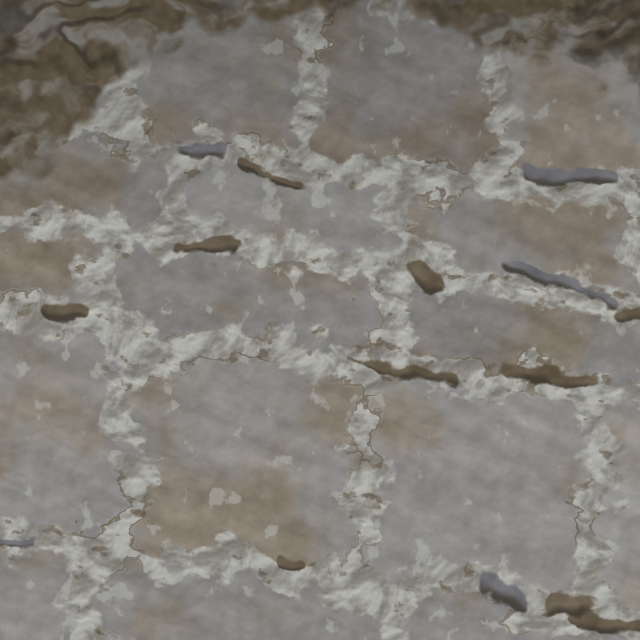
Give the GLSL for this texture, as a Shadertoy shader.

```glsl
#define COURSES 4.6
#define SLOPE 0.13
#define JOINT 0.024
#define SLIVER_CELLS 4.5
#define SLIVER_CHANCE 0.42
#define STONE_GRAY vec3(0.525, 0.52, 0.515)
#define STONE_TAN vec3(0.50, 0.455, 0.395)
#define MORTAR_DARK vec3(0.51, 0.50, 0.475)
#define MORTAR_LIGHT vec3(0.66, 0.66, 0.64)
#define EARTH vec3(0.37, 0.325, 0.26)
#define SLATE vec3(0.41, 0.41, 0.43)
#define CREVICE vec3(0.21, 0.19, 0.16)

float hash(vec2 p) {
    vec3 q = fract(p.xyx * vec3(0.1031, 0.1030, 0.0973));
    q += dot(q, q.yzx + 33.33);
    return fract((q.x + q.y) * q.z);
}

float corner(vec2 cell, vec2 offset) {
    float angle = 6.2832 * hash(cell);
    return dot(vec2(cos(angle), sin(angle)), offset);
}

float gradNoise(vec2 p) {
    vec2 i = floor(p), f = p - i;
    vec2 u = f * f * f * (f * (f * 6.0 - 15.0) + 10.0);
    vec2 e = vec2(1.0, 0.0);
    return mix(mix(corner(i, f), corner(i + e, f - e), u.x),
               mix(corner(i + e.yx, f - e.yx), corner(i + 1.0, f - 1.0), u.x), u.y);
}

float fbm(vec2 p) {
    float sum = 0.0, amp = 1.0;
    for (int i = 0; i < 4; i++) {
        sum += amp * gradNoise(p);
        p = mat2(1.6, 1.2, -1.2, 1.6) * p + 5.3;
        amp *= 0.5;
    }
    return sum;
}

float mortarHeight(vec2 p) {
    return fbm(p * vec2(23.0, 27.0) + 0.7 * gradNoise(p * 11.0));
}

// Signed distance to a stone in uneven courses; also gives course position and scale
float stoneDistance(vec2 p, out vec2 id, out float course, out float courseHeight) {
    float t = p.y * COURSES;
    course = t + 0.33 * sin(t * 1.7 + 1.0);
    courseHeight = 1.0 / (COURSES * (1.0 + 0.56 * cos(t * 1.7 + 1.0)));
    float row = floor(course);
    float width = mix(0.27, 0.5, hash(vec2(row, 4.0)));
    float column = p.x / width + 3.0 * hash(vec2(row, 9.0));
    id = vec2(floor(column), row);
    vec2 gap = (0.5 - abs(fract(vec2(column, course)) - 0.5)) * vec2(width, courseHeight);
    float rounding = 0.06;
    return length(max(rounding - gap, 0.0)) - (rounding - JOINT);
}

vec3 stoneColor(vec2 p, vec2 id) {
    float stain = smoothstep(-0.1, 0.5, fbm(p * 5.0 + id * 3.7) + 0.5 * hash(id) - 0.2);
    vec3 color = mix(STONE_GRAY, STONE_TAN, 0.75 * stain);
    float streak = fbm(vec2(p.x * 7.0 + p.y * 3.0, p.y * 24.0 + p.x * 9.0));
    color += 0.06 * (hash(id + 6.0) - 0.5) + 0.055 * streak;
    return color + 0.045 * fbm(p * 34.0);
}

// Stacked thin chips with dark gaps
vec3 rubbleColor(vec2 p) {
    vec2 q = p * vec2(8.0, 21.0) + 1.2 * vec2(fbm(p * 7.0), fbm(p * 7.0 + 8.0));
    float chip = fbm(q);
    vec3 color = mix(EARTH, MORTAR_DARK, smoothstep(-0.15, 0.45, chip));
    float gaps = 1.0 - smoothstep(0.03, 0.2, abs(gradNoise(q * 0.8 + 11.0)));
    color = mix(color, CREVICE, 0.65 * gaps * smoothstep(-0.3, 0.2, gradNoise(p * 9.0)));
    return color + 0.06 * fbm(p * 40.0);
}

void mainImage(out vec4 fragColor, in vec2 fragCoord) {
    vec2 uv = fragCoord / iResolution.xy;
    vec2 wall = uv + 0.045 * vec2(fbm(uv * 5.0), fbm(uv * 5.0 + 7.0));
    wall.y += SLOPE * uv.x;

    vec2 id;
    float course, courseHeight;
    float d = stoneDistance(wall, id, course, courseHeight);
    float ragged = fbm(uv * vec2(21.0, 25.0) + 30.0);
    d += 0.045 * ragged;

    // Mortar with raking light and small pits
    float h = mortarHeight(uv);
    float relief = h - mortarHeight(uv + vec2(-0.002, 0.005));
    vec3 mortar = mix(MORTAR_DARK, MORTAR_LIGHT, smoothstep(-0.45, 0.4, h));
    float pits = smoothstep(0.3, 0.55, fbm(uv * vec2(28.0, 38.0) + 40.0));
    mortar = mix(mortar, EARTH, 0.6 * pits) + 0.13 * relief;

    // Stones, lime flakes and shadowed edges
    vec3 color = stoneColor(uv, id) + 0.04 * relief;
    float flakes = smoothstep(0.28, 0.5, fbm(uv * vec2(25.0, 20.0) + 5.0)
                              + 0.4 * gradNoise(uv * 4.0) + 5.0 * d);
    color = mix(color, MORTAR_LIGHT, 0.6 * flakes);
    color = mix(color, mortar, smoothstep(-0.008, 0.008, d));
    float crack = 1.0 - smoothstep(0.001, 0.006, abs(d - 0.003));
    color = mix(color, EARTH, 0.6 * crack * smoothstep(0.05, 0.35, gradNoise(uv * 8.0 + 3.0)));

    // Thin slivers wedged along the bed joints
    for (int k = 0; k < 2; k++) {
        float along = wall.x * SLIVER_CELLS + 0.5 * float(k);
        vec2 seed = floor(vec2(along, course + 0.5)) + 17.0 * float(k);
        vec2 o = (fract(vec2(along, course + 0.5)) - 0.5) * vec2(1.0 / SLIVER_CELLS, courseHeight);
        o -= (vec2(hash(seed + 1.3), hash(seed + 2.6)) - 0.5) * 0.045;
        o.y += o.x * 0.35 * (hash(seed + 3.1) - 0.5);
        float reach = mix(0.02, 0.07, hash(seed + 4.7));
        float thick = mix(0.007, 0.017, hash(seed + 5.2));
        float sliver = length(vec2(max(abs(o.x) - reach, 0.0), o.y)) - thick + 0.012 * ragged;
        vec3 tint = mix(EARTH, SLATE, step(0.6, hash(seed + 6.4))) + 0.07 * h;
        tint = mix(tint, CREVICE, 0.8 * smoothstep(0.1, -0.9, o.y / thick));
        float present = step(hash(seed + 7.9), SLIVER_CHANCE);
        color = mix(color, tint, 0.9 * present * (1.0 - smoothstep(-0.003, 0.004, sliver)));
    }

    // Exposed rubble toward the upper corners
    float side = uv.x - 0.57;
    float exposed = uv.y + 0.8 * side * side - 0.99 + 0.1 * fbm(uv * 6.0 + 20.0) + 0.03 * ragged;
    color = mix(color, rubbleColor(uv), 0.92 * smoothstep(-0.015, 0.025, exposed));

    // Dimmer light near the top
    color *= mix(1.02, 0.88, smoothstep(0.55, 1.0, uv.y));
    fragColor = vec4(clamp(color, 0.0, 1.0), 1.0);
}
```
